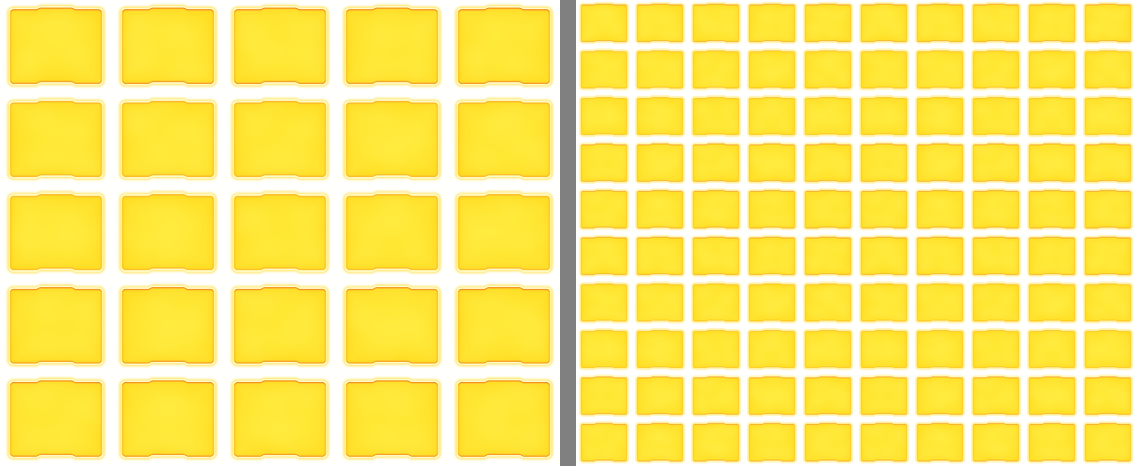
Left: one tile. Right: repeated 2 by 2.
A Shadertoy shader for this pattern:

```glsl
// Draws a 5 by 5 grid of glowing yellow notched panels on white.

const vec2 GRID = vec2(5.0);
const vec3 WHITE = vec3(1.0, 1.0, 0.995);
const vec3 FILL = vec3(1.0, 0.915, 0.225);
const vec3 WARM = vec3(1.0, 0.84, 0.11);
const vec3 AMBER = vec3(0.99, 0.76, 0.18);
const vec3 EMBER = vec3(0.95, 0.47, 0.10);
const vec3 GLOW = vec3(1.0, 0.91, 0.45);
const vec3 RIM = vec3(1.0, 0.95, 0.56);
const vec3 SHINE = vec3(1.0, 0.98, 0.80);

float hash(vec2 p) {
    return fract(sin(dot(p, vec2(127.1, 311.7))) * 43758.5);
}

vec2 gradientAt(vec2 corner, vec2 period) {
    float angle = 6.2832 * hash(mod(corner, period));
    return vec2(cos(angle), sin(angle));
}

// Gradient noise that wraps after a whole number of lattice cells.
float gradientNoise(vec2 p, vec2 period) {
    vec2 i = floor(p), f = p - i;
    vec2 u = f * f * f * (f * (f * 6.0 - 15.0) + 10.0);
    vec2 e = vec2(1.0, 0.0);
    float a = dot(gradientAt(i, period), f);
    float b = dot(gradientAt(i + e.xy, period), f - e.xy);
    float c = dot(gradientAt(i + e.yx, period), f - e.yx);
    float d = dot(gradientAt(i + e.xx, period), f - e.xx);
    return mix(mix(a, b, u.x), mix(c, d, u.x), u.y);
}

float roundedBox(vec2 p, vec2 halfSize, float radius) {
    vec2 q = abs(p) - halfSize + radius;
    return length(max(q, 0.0)) + min(max(q.x, q.y), 0.0) - radius;
}

// Soft stripe centred on a distance, never thinner than a pixel.
float stripe(float d, float center, float halfWidth, float pixel) {
    float w = max(halfWidth, 0.5 * pixel);
    return 1.0 - smoothstep(w - 0.5 * pixel, w + 0.5 * pixel, abs(d - center));
}

// Raises the middle of the top and bottom edges.
vec2 notch(vec2 p) {
    float middle = 1.0 - smoothstep(0.165, 0.215, abs(p.x));
    return p - vec2(0.0, 0.018 * middle);
}

// Strength of the burnt edge: faint in the upper middle rows.
float emberStrength(vec2 cell) {
    float rowFade = smoothstep(0.3, 1.6, abs(cell.y - 2.4));
    return mix(0.12, 0.85, rowFade) * (0.85 + 0.15 * hash(cell));
}

vec3 panelFill(vec2 p, float d, vec2 halfSize, float grain) {
    float edge = 0.6 * exp(min(d, 0.0) / 0.07);
    float corner = 0.25 * dot(p / halfSize, p / halfSize);
    vec3 color = mix(FILL, WARM, clamp(edge + 0.5 * corner, 0.0, 1.0));
    return color + grain * vec3(0.0, 0.018, 0.05);
}

vec3 panel(vec2 p, vec2 halfSize, float ember, float grain, float pixel) {
    vec2 q = notch(p);
    float d = roundedBox(q, halfSize, 0.038);
    float flatEdge = smoothstep(-0.045, -0.008, abs(q.y) - halfSize.y);
    float top = step(0.0, q.y);

    // Halo fading into the background
    float halo = exp(-pow(max(d - 0.018, 0.0) / 0.021, 2.0));
    vec3 color = mix(WHITE, GLOW, 0.85 * halo);

    // Pale rim with a bright line along top and bottom
    float rim = 1.0 - smoothstep(0.012, 0.025, d);
    color = mix(color, RIM, rim);
    color = mix(color, SHINE, flatEdge * stripe(d, 0.011, 0.007, pixel));

    // Body
    float inside = 1.0 - smoothstep(-0.5 * pixel, 0.5 * pixel, d);
    color = mix(color, panelFill(p, d, halfSize, grain), inside);

    // Amber bevel and the thin burnt line on its outer side
    float bevel = stripe(d, -0.008, 0.008, pixel);
    color = mix(color, AMBER, bevel * mix(0.55, 0.85, flatEdge));
    float burn = stripe(d, -0.003, 0.005, pixel);
    float burnWeight = ember * mix(0.12, mix(0.65, 0.9, top), flatEdge);
    return mix(color, EMBER, burn * burnWeight);
}

void mainImage(out vec4 fragColor, in vec2 fragCoord) {
    vec2 uv = fragCoord / iResolution.xy;
    float pixel = GRID.y / iResolution.y;
    float aspect = iResolution.x / iResolution.y * GRID.y / GRID.x;

    // Cell coordinates, one unit high
    vec2 cell = floor(uv * GRID);
    vec2 p = (fract(uv * GRID) - 0.5) * vec2(aspect, 1.0);
    vec2 halfSize = vec2(0.5 * aspect - 0.109, 0.398);

    vec2 period = GRID * 3.0;
    float grain = gradientNoise(uv * period, period);
    vec3 color = panel(p, halfSize, emberStrength(cell), grain, pixel);
    fragColor = vec4(clamp(color, 0.0, 1.0), 1.0);
}
```
